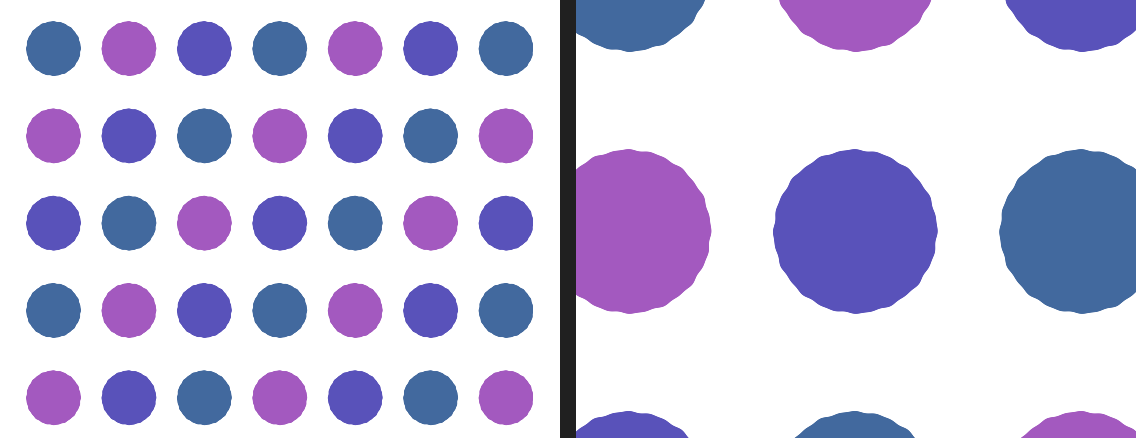
Left, the full canvas; right, a detail of the centre.
This pattern is drawn by a Shadertoy shader. Its source:

```glsl
// A seven by five grid of flat discs on white, in three colours that
// step along the diagonals. Each disc is a distance function in a
// repeated cell, its rim made slightly uneven by layered sines.

// Cycles blue, orchid, indigo
vec3 discColor(float index) {
    float k = mod(index, 3.0);
    return k < 0.5 ? vec3(0.26, 0.41, 0.62)
         : k < 1.5 ? vec3(0.64, 0.35, 0.75)
                   : vec3(0.35, 0.32, 0.73);
}

// Small irregularity of the rim, by angle
float rimWobble(float angle) {
    return 0.0004 * sin(16.0 * angle + 0.6) + 0.0003 * sin(28.0 * angle + 2.0);
}

void mainImage(out vec4 fragColor, in vec2 fragCoord) {
    // Centred coordinates, in canvas heights
    vec2 p = (fragCoord - 0.5 * iResolution.xy) / iResolution.y;
    float pixel = 1.0 / iResolution.y;

    // Grid cell, limited to the visible columns and rows
    vec2 pitch = vec2(0.1722, 0.1993);
    vec2 grid = p - vec2(-0.0005, -0.0095);
    vec2 cell = clamp(round(grid / pitch), vec2(-3.0, -2.0), vec2(3.0, 2.0));
    vec2 local = grid - cell * pitch;

    // Disc, with the last column trimmed a hair on its right side
    float dist = length(local) - 0.0622 - rimWobble(atan(local.y, local.x));
    dist = max(dist, p.x - 0.5777);

    // Diagonal colour order over white
    vec3 disc = discColor(cell.x - cell.y + 5.0);
    float cover = 1.0 - smoothstep(-0.5 * pixel, 0.5 * pixel, dist);
    fragColor = vec4(mix(vec3(1.0), disc, cover), 1.0);
}
```
